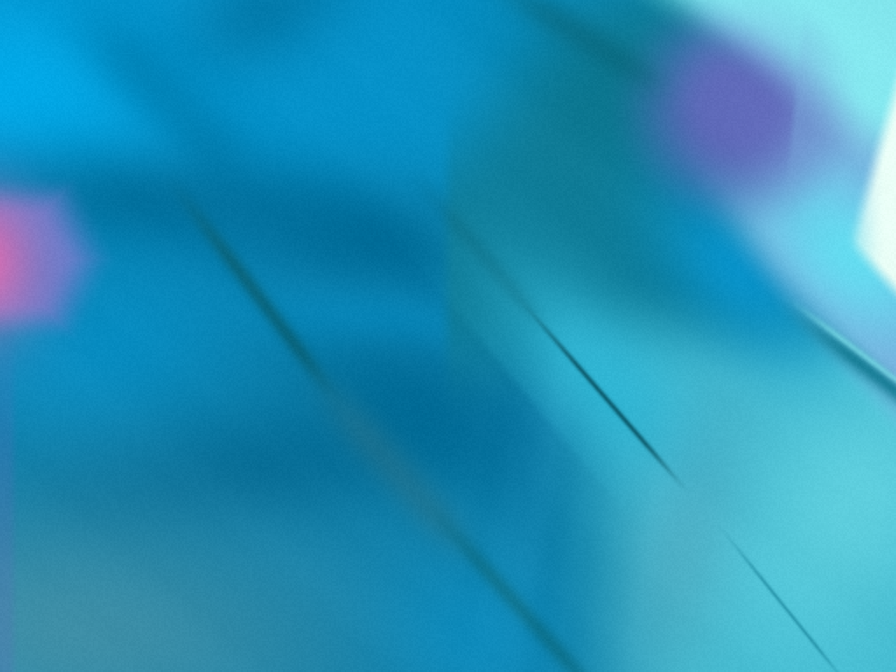
A WebGL 2 fragment shader for this background:

```glsl
#version 300 es
precision highp float;
uniform vec2 u_resolution;
out vec4 outColor;

const vec3 AZURE = vec3(0.0, 0.67, 0.92);
const vec3 BLUE = vec3(0.02, 0.57, 0.79);
const vec3 DEEP = vec3(0.0, 0.42, 0.59);
const vec3 TEAL = vec3(0.05, 0.46, 0.55);
const vec3 SLATE = vec3(0.25, 0.56, 0.65);
const vec3 AQUA = vec3(0.28, 0.75, 0.83);
const vec3 ICE = vec3(0.52, 0.92, 0.94);
const vec3 VIOLET = vec3(0.38, 0.41, 0.73);
const vec3 LAVENDER = vec3(0.48, 0.67, 0.86);
const vec3 PINK = vec3(0.88, 0.43, 0.70);
const vec3 PEARL = vec3(0.92, 1.0, 0.97);

float hash(vec2 p) {
  p = fract(p * vec2(0.1031, 0.1137));
  p += dot(p, p.yx + 33.33);
  return fract((p.x + p.y) * p.x * 17.3);
}

void tint(inout vec3 color, vec3 hue, float amount) { color = mix(color, hue, amount); }

// Rotated elliptical falloff
float glow(vec2 p, vec2 center, vec2 radius, float angle) {
  float c = cos(angle), s = sin(angle);
  vec2 d = p - center;
  d = vec2(c * d.x + s * d.y, c * d.y - s * d.x) / radius;
  return exp(-dot(d, d));
}

// Signed distance to the line a-b, positive on its left
float side(vec2 p, vec2 a, vec2 b) {
  vec2 t = normalize(b - a);
  return dot(p - a, vec2(-t.y, t.x));
}

float above(vec2 p, vec2 a, vec2 b, float blur) { return smoothstep(-blur, blur, side(p, a, b)); }

// Soft stroke that fades toward both ends
float streak(vec2 p, vec2 a, vec2 b, float width) {
  vec2 t = b - a;
  float along = dot(p - a, t) / dot(t, t);
  float fade = smoothstep(0.0, 0.4, along) * (1.0 - smoothstep(0.7, 1.0, along));
  float d = side(p, a, b) / width;
  return fade * exp(-d * d);
}

// Layered sines across a direction
float brushed(vec2 p, float angle) {
  float c = cos(angle), s = sin(angle);
  float across = c * p.x + s * p.y, along = c * p.y - s * p.x;
  float sum = 0.0, amplitude = 0.5, frequency = 19.0;
  for (int i = 0; i < 4; i++) {
    sum += amplitude * sin(across * frequency + 1.2 * sin(along * 3.0 + float(i)));
    frequency *= 1.8;
    amplitude *= 0.6;
  }
  return sum;
}

void main() {
  vec2 p = gl_FragCoord.xy / u_resolution * vec2(4.0 / 3.0, 1.0);
  // Broad blue field
  vec3 color = mix(vec3(0.05, 0.50, 0.67), BLUE, smoothstep(0.5, 0.85, p.y));
  tint(color, AZURE, 0.95 * glow(p, vec2(0.0, 0.86), vec2(0.26, 0.15), -0.2));
  tint(color, DEEP, 0.6 * glow(p, vec2(0.40, 0.99), vec2(0.14, 0.08), 0.5));
  tint(color, DEEP, 0.4 * streak(p, vec2(0.08, 1.02), vec2(0.40, 0.70), 0.05));
  tint(color, DEEP, 0.95 * glow(p, vec2(0.24, 0.69), vec2(0.28, 0.08), -0.1));
  tint(color, DEEP, 0.95 * glow(p, vec2(0.55, 0.64), vec2(0.24, 0.075), -0.15));
  tint(color, BLUE, 0.75 * glow(p, vec2(0.15, 0.49), vec2(0.22, 0.14), 0.2));
  tint(color, BLUE, 0.75 * glow(p, vec2(0.55, 0.52), vec2(0.17, 0.045), -0.1));
  tint(color, DEEP, 0.95 * glow(p, vec2(0.64, 0.40), vec2(0.19, 0.09), -0.5));
  tint(color, DEEP * 0.97, 0.85 * glow(p, vec2(0.38, 0.30), vec2(0.30, 0.09), 0.15));
  tint(color, SLATE, 0.95 * glow(p, vec2(0.09, 0.06), vec2(0.44, 0.20), -0.1));
  tint(color, BLUE, 0.5 * glow(p, vec2(0.70, 0.05), vec2(0.14, 0.12), -0.6));
  // Teal veil with a faint vertical fold
  float veil = 1.0 - above(p, vec2(0.62, 0.72), vec2(0.87, 0.95), 0.09);
  veil *= smoothstep(0.65, 0.68, p.x) * smoothstep(0.36, 0.55, p.y);
  tint(color, TEAL + 0.01, 0.75 * veil);
  tint(color, TEAL, 0.85 * glow(p, vec2(0.93, 0.81), vec2(0.17, 0.24), 0.4));
  // Aqua sheet on the lower right
  float sheet = smoothstep(0.80, 1.04, p.x + 0.1 * p.y) * (1.0 - smoothstep(0.42, 0.59, p.y));
  tint(color, AQUA, 0.92 * sheet);
  float beam = above(p, vec2(0.71, 0.50), vec2(0.91, 0.26), 0.009);
  tint(color, vec3(0.20, 0.73, 0.85), 0.9 * beam * glow(p, vec2(0.91, 0.43), vec2(0.23, 0.09), -0.8));
  tint(color, SLATE + 0.05, 0.5 * glow(p, vec2(1.02, 0.20), vec2(0.09, 0.22), -0.25));
  tint(color, ICE, 0.42 * glow(p, vec2(1.27, 0.25), vec2(0.16, 0.22), -0.6));
  // Bright corner above the diagonal
  float corner = above(p, vec2(0.99, 0.77), vec2(1.25, 0.49), 0.04);
  tint(color, BLUE, 0.95 * glow(p, vec2(1.10, 0.60), vec2(0.16, 0.09), -0.8));
  tint(color, LAVENDER, corner * smoothstep(1.0, 1.17, p.x));
  tint(color, AQUA + 0.12, corner * glow(p, vec2(1.27, 0.62), vec2(0.16, 0.10), -0.7));
  float rim = above(p, vec2(1.01, 1.0), vec2(1.33, 0.77), 0.05);
  tint(color, ICE, 0.95 * rim);
  float violet = 1.0 - smoothstep(0.04, 0.20, length(p - vec2(1.095, 0.84)));
  tint(color, VIOLET, 0.95 * violet * (1.0 - 0.6 * rim));
  tint(color, LAVENDER, 0.6 * violet * smoothstep(1.175, 1.19, p.x - 0.1 * (p.y - 0.84)));
  float wedge = 1.0 - above(p, vec2(1.27, 0.65), vec2(1.335, 0.87), 0.014);
  wedge *= above(p, vec2(1.26, 0.645), vec2(1.34, 0.56), 0.014);
  tint(color, PEARL, wedge * smoothstep(1.23, 1.32, p.x));
  // Pink light at the left edge
  vec2 q = abs(p - vec2(0.0, 0.615));
  float pink = 1.0 - smoothstep(0.09, 0.18, max(q.x + 0.5 * q.y, 1.45 * q.y));
  tint(color, VIOLET + 0.08, 0.85 * pink);
  tint(color, PINK, 0.95 * glow(p, vec2(-0.03, 0.61), vec2(0.08, 0.1), 0.0));
  tint(color, VIOLET, 0.25 * (1.0 - smoothstep(0.01, 0.03, p.x)) * (1.0 - smoothstep(0.3, 0.6, p.y)));
  // Dark creases and their light edges
  tint(color, TEAL * 0.8, 0.75 * streak(p, vec2(0.24, 0.75), vec2(0.52, 0.38), 0.012));
  tint(color, SLATE * 0.8, 0.4 * streak(p, vec2(0.44, 0.47), vec2(0.72, 0.15), 0.03));
  tint(color, TEAL * 0.9, 0.65 * streak(p, vec2(0.61, 0.28), vec2(0.92, -0.07), 0.013));
  tint(color, TEAL * 0.8, 0.25 * streak(p, vec2(0.60, 0.76), vec2(0.83, 0.49), 0.014));
  tint(color, TEAL * 0.7, 0.8 * streak(p, vec2(0.76, 0.57), vec2(1.03, 0.26), 0.004));
  tint(color, TEAL, 0.5 * streak(p, vec2(1.06, 0.23), vec2(1.27, -0.03), 0.003));
  tint(color, TEAL, 0.85 * streak(p, vec2(1.15, 0.56), vec2(1.46, 0.32), 0.014));
  tint(color, ICE, 0.55 * streak(p, vec2(1.16, 0.565), vec2(1.40, 0.385), 0.005));
  tint(color, TEAL * 0.85, 0.5 * streak(p, vec2(0.70, 1.05), vec2(1.02, 0.85), 0.025));
  // Diagonal sheen, upright rays and fine grain
  color += brushed(p, 0.88) * (0.01 + 0.05 * glow(p, vec2(1.07, 0.97), vec2(0.16, 0.04), -0.6));
  color += 0.03 * brushed(p, -0.15) * glow(p, vec2(0.83, 0.22), vec2(0.17, 0.24), 0.0);
  color += 0.02 * (hash(floor(p * 384.0)) - 0.5);
  outColor = vec4(clamp(color, 0.0, 1.0), 1.0);
}
```
